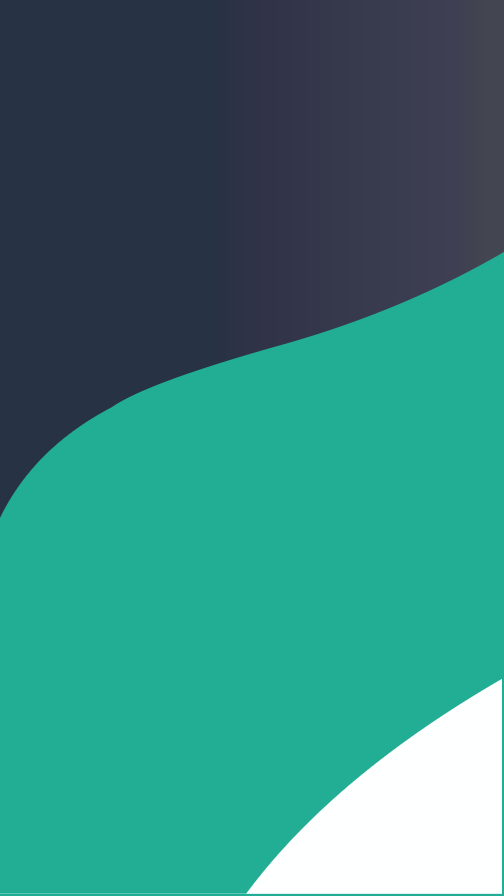
A Shadertoy shader for this background:

```glsl
// A dark slate sky, warming to the right, above a teal hill with a pale
// mound in its lower right corner. Outlines are quadratic Bezier arcs
// solved for height at each x, then antialiased by their screen gradient.

const vec3 SLATE = vec3(0.153, 0.196, 0.267);
const vec3 PLUM  = vec3(0.187, 0.200, 0.277);
const vec3 MAUVE = vec3(0.243, 0.247, 0.322);
const vec3 ASH   = vec3(0.263, 0.272, 0.314);
const vec3 TEAL  = vec3(0.130, 0.682, 0.584);
const vec3 PALE  = vec3(0.996, 1.000, 1.000);

// Height at x of an arc from a to c with control point b.
float arcHeight(float x, vec2 a, vec2 b, vec2 c) {
    float run = clamp(x, a.x, c.x) - a.x;
    float lead = b.x - a.x;
    float bend = a.x - 2.0 * b.x + c.x;
    float t = run / (lead + sqrt(max(lead * lead + bend * run, 0.0)));
    return mix(mix(a.y, b.y, t), mix(b.y, c.y, t), t);
}

// Coverage of the region where f is positive, one pixel soft.
float coverage(float f) {
    float width = length(vec2(dFdx(f), dFdy(f)));
    return clamp(0.5 + f / max(width, 1e-5), 0.0, 1.0);
}

// Three joined arcs, with a slight kink at the first joint.
float hillHeight(float x) {
    vec2 kink = vec2(0.222, 0.5456);
    vec2 middle = vec2(0.5556, 0.6146);
    float low = arcHeight(x, vec2(0.0, 0.422), vec2(0.067, 0.500), kink);
    float mid = arcHeight(x, kink, vec2(0.292, 0.573), middle);
    float high = arcHeight(x, middle, vec2(0.798, 0.6527), vec2(1.0, 0.7188));
    return x < kink.x ? low : (x < middle.x ? mid : high);
}

// Flat on the left, a quick turn to plum, then a slow lightening.
vec3 skyColour(float x) {
    vec3 colour = mix(SLATE, PLUM, smoothstep(0.41, 0.52, x));
    colour = mix(colour, MAUVE, clamp((x - 0.50) / 0.40, 0.0, 1.0));
    return mix(colour, ASH, smoothstep(0.89, 0.98, x));
}

void mainImage(out vec4 fragColor, in vec2 fragCoord) {
    vec2 uv = fragCoord / iResolution.xy;

    // Sky and hill
    vec3 colour = skyColour(uv.x);
    colour = mix(colour, TEAL, coverage(hillHeight(uv.x) - uv.y));

    // Pale mound, leaving a thin teal rim at the right and bottom
    float mound = arcHeight(uv.x, vec2(0.4884, 0.0026),
                            vec2(0.660, 0.1328), vec2(0.9954, 0.2422));
    float inside = coverage(mound - uv.y);
    inside *= coverage(0.996 - uv.x) * coverage(uv.y - 0.0024);
    colour = mix(colour, PALE, inside);

    fragColor = vec4(colour, 1.0);
}
```
